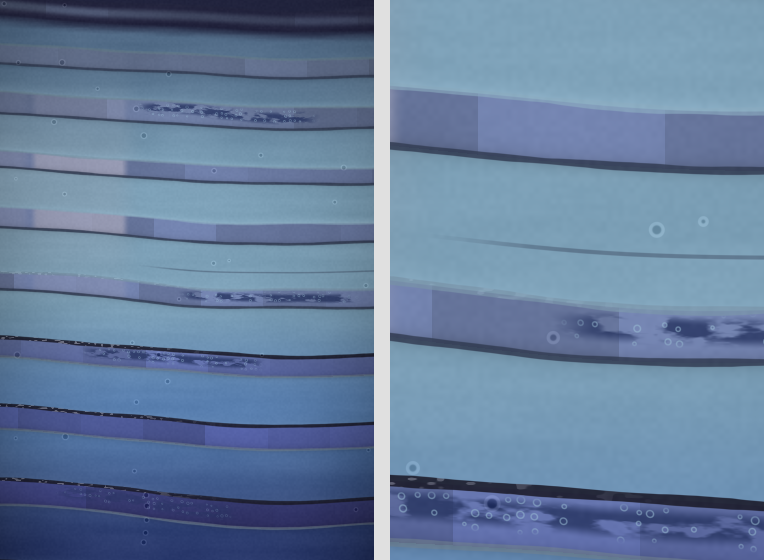
Left: the whole. Right: its middle third, enlarged.
This texture is drawn by a WebGL 2 fragment shader. Its source:

```glsl
#version 300 es
precision highp float;

uniform vec2 u_resolution;
out vec4 fragColor;

// Layout: row n starts at FIRST + STEP * n + GROWTH * n * n, measured downward
const float FIRST = 0.1107;
const float STEP = 0.0872;
const float GROWTH = 0.00383;
const float DROP = 0.029;
const float WAVER = 0.007;
const float SPLIT = 0.69;
const float LINE_WIDTH = 0.0022;

// Glass colours, from top to bottom
const vec3 PANE_TOP = vec3(0.31, 0.41, 0.52);
const vec3 PANE_MID = vec3(0.49, 0.63, 0.72);
const vec3 PANE_LOW = vec3(0.35, 0.50, 0.69);
const vec3 PANE_DEEP = vec3(0.17, 0.23, 0.43);
const vec3 STRIP_TOP = vec3(0.35, 0.40, 0.50);
const vec3 STRIP_MID = vec3(0.42, 0.48, 0.64);
const vec3 STRIP_LOW = vec3(0.32, 0.37, 0.62);
const vec3 STRIP_DEEP = vec3(0.17, 0.17, 0.37);
const vec3 PALE = vec3(0.66, 0.66, 0.74);
const vec3 MIST = vec3(0.55, 0.63, 0.70);
const vec3 RIM = vec3(0.60, 0.74, 0.83);
const vec3 SEAM = vec3(0.20, 0.24, 0.33);
const vec3 CRUST = vec3(0.11, 0.11, 0.17);
const vec3 CROWN = vec3(0.11, 0.11, 0.21);

float hash(vec2 p) {
  vec3 q = fract(p.xyx * vec3(0.1031, 0.1030, 0.0973));
  q += dot(q, q.yzx + 33.33);
  return fract((q.x + q.y) * q.z);
}

float noise(vec2 p) {
  vec2 i = floor(p), f = fract(p);
  f = f * f * (3.0 - 2.0 * f);
  return mix(mix(hash(i), hash(i + vec2(1, 0)), f.x),
             mix(hash(i + vec2(0, 1)), hash(i + vec2(1, 1)), f.x), f.y);
}

float fbm(vec2 p) {
  float sum = 0.0, gain = 0.5;
  for (int i = 0; i < 4; i++) {
    sum += gain * noise(p);
    p = p * 2.03 + 17.0;
    gain *= 0.5;
  }
  return sum;
}

float rowTop(float n) { return FIRST + STEP * n + GROWTH * n * n; }

float rowAt(float s) {
  return (sqrt(STEP * STEP + 4.0 * GROWTH * (s - FIRST)) - STEP) / (2.0 * GROWTH);
}

float stroke(float d, float halfWidth, float aa) {
  return 1.0 - smoothstep(halfWidth - aa, halfWidth + aa, abs(d));
}

float span(float x, float a, float b, float soft) {
  return smoothstep(a - soft, a + soft, x) * (1.0 - smoothstep(b - soft, b + soft, x));
}

vec3 ramp(vec3 top, vec3 mid, vec3 low, vec3 deep, float t) {
  vec3 c = mix(top, mid, smoothstep(0.04, 0.36, t));
  c = mix(c, low, smoothstep(0.52, 0.74, t));
  return mix(c, deep, smoothstep(0.72, 1.0, t));
}

// Ring-shaped bubbles: x is the lit rim, y the dark core
vec2 bubbles(vec2 p, float cells, float density, float aa) {
  vec2 id = floor(p * cells);
  vec2 center = 0.3 + 0.4 * vec2(hash(id + 3.1), hash(id + 8.7));
  float r = mix(0.10, 0.26, hash(id + 5.3));
  float d = length(fract(p * cells) - center);
  float on = step(1.0 - density, hash(id));
  return on * vec2(stroke(d - r, 0.05, aa * cells), 1.0 - smoothstep(r - 0.1, r, d));
}

void main() {
  float aa = 0.8 / u_resolution.y;
  vec2 p = gl_FragCoord.xy / u_resolution.y;
  float x = gl_FragCoord.x / u_resolution.x;
  float t = 1.0 - p.y;

  // Sagging rows, each split into a wide pane and a thin strip
  float sag = DROP * (1.0 - pow(1.0 - x, 1.7)) + 0.009 * t * sin(6.0 * x - 2.4);
  float s = t - sag - WAVER * (noise(vec2(x * 4.0, t * 9.0)) - 0.5);
  float row = floor(rowAt(s));
  float top = rowTop(row), next = rowTop(row + 1.0);
  float split = SPLIT + 0.07 * (hash(vec2(row + 20.0, 4.0)) - 0.5);
  split -= 0.12 * (1.0 - smoothstep(0.0, 1.0, row));
  float edge = mix(top, next, split) + 0.005 * (noise(vec2(x * 5.0, row * 7.3)) - 0.5);
  float below = s - edge;
  float inStrip = smoothstep(-aa, aa, below);

  // Pane: streaked, with a misty left side and a lit lower rim
  float streak = fbm(vec2(x * 3.0, t * 55.0)) - 0.47;
  float cloud = fbm(p * 6.0) - 0.47;
  vec3 pane = ramp(PANE_TOP, PANE_MID, PANE_LOW, PANE_DEEP, t);
  float facet = 1.0 - smoothstep(0.30, 0.39, x + 0.05 * cloud);
  pane = mix(pane, MIST, 0.45 * facet * span(t, 0.18, 0.48, 0.1));
  pane += 0.06 * cloud + 0.05 * streak;
  float early = 1.0 - smoothstep(2.0, 4.0, row);
  pane = mix(pane, RIM, (0.15 + 0.4 * early) * smoothstep(0.06, 0.3, t) * exp(min(below, 0.0) / 0.006));
  float scratch = stroke(s - mix(top, next, 0.45), 0.0012, aa) * smoothstep(0.35, 0.5, x);
  pane = mix(pane, SEAM, 0.4 * scratch * stroke(row - 3.0, 0.5, 0.1));

  // Strip: violet facets and a pale window on the left
  vec3 strip = ramp(STRIP_TOP, STRIP_MID, STRIP_LOW, STRIP_DEEP, t);
  float panel = floor(x * 6.0 + 0.8 * hash(vec2(row + 9.0, 2.0)));
  strip *= 0.92 + 0.2 * hash(vec2(panel + 3.0, row + 31.0)) + 0.16 * cloud;
  float window = span(x, 0.09, 0.335, 0.012) + 0.4 * (1.0 - smoothstep(0.05, 0.1, x));
  strip = mix(strip, PALE, 0.85 * window * exp(-0.55 * (row - 1.5) * (row - 1.5)));

  // Dirt trails with bubbles inside some strips
  float start = 0.08 + 0.45 * fract(row * 0.42 + 0.67);
  float trail = span(x, start, start + 0.45, 0.03) * smoothstep(-0.25, 0.1, cos(1.822 * row));
  float across = below / (next - edge);
  float dirt = trail * span(across + 0.5 * cloud, 0.2, 0.62, 0.12);
  dirt *= smoothstep(0.36, 0.56, fbm(vec2(p.x * 45.0, s * 130.0)) + 0.06);
  strip = mix(strip, SEAM * vec3(0.75, 0.85, 1.15), 0.8 * dirt);
  vec2 beads = bubbles(vec2(p.x, s), 115.0, 0.4, aa) * trail * span(across, 0.15, 0.7, 0.1);
  strip = mix(strip, RIM, 0.55 * beads.x);

  vec3 color = mix(pane, strip, inStrip);

  // Seams: dark above the upper panes, crusted below the lower ones
  float rough = fbm(vec2(p.x * 22.0, row * 5.0 + 60.0));
  float toNext = next - s, toTop = s - top;
  float seamRow = row + step(toNext, toTop);
  float late = smoothstep(4.2, 5.0, seamRow);
  float seam = stroke(min(toTop, toNext), LINE_WIDTH * (0.6 + 0.9 * rough), aa);
  color *= 1.0 - 0.18 * exp(-min(toTop, toNext) / 0.004);
  color = mix(color, mix(SEAM, MIST * 0.8, late), mix(0.85, 0.6, late) * seam);
  float crusted = smoothstep(2.5, 4.0, row);
  float lip = stroke(below, LINE_WIDTH * (0.5 + rough + 0.5 * crusted), aa);
  color = mix(color, mix(RIM * (0.55 + 0.9 * t), CRUST, crusted), mix(0.65, 0.9, crusted) * lip);
  float glitter = smoothstep(0.62, 0.8, noise(p * vec2(170.0, 380.0)));
  color += 0.3 * glitter * lip * crusted * (1.0 - smoothstep(0.2, 0.65, x));

  // Dark crown, scattered bubbles, shaded sides and fine grain
  float crown = 1.0 - smoothstep(0.025, 0.052, s + 0.012 * streak);
  float glint = span(s, 0.004, 0.018, 0.006) * (1.0 - 0.5 * x);
  color = mix(color, CROWN + 0.12 * max(streak, 0.0), crown * (0.9 - 0.65 * glint));
  vec2 specks = bubbles(p, 48.0, 0.035, aa);
  color += 0.07 * specks.x - 0.09 * specks.y;
  float side = abs(2.0 * x - 1.0);
  color *= 1.0 - (0.12 + 0.18 * t * t) * side * side * side;
  color += 0.018 * (noise(p * 300.0) - 0.5);
  fragColor = vec4(clamp(color, 0.0, 1.0), 1.0);
}
```
